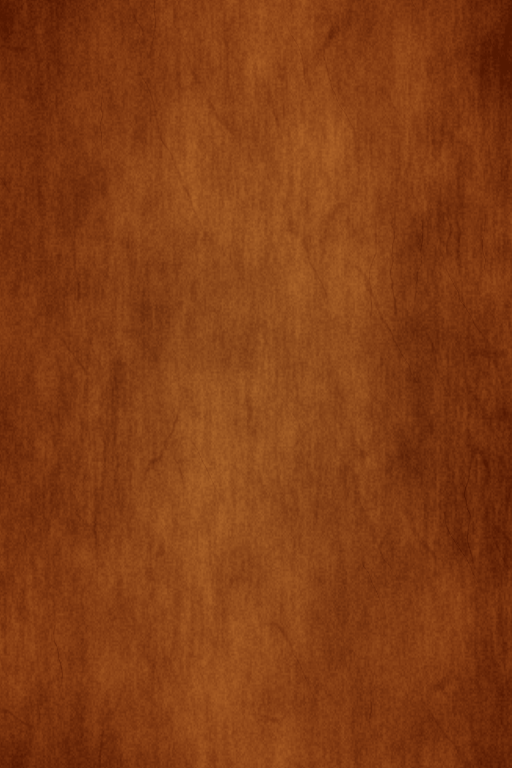
Write a Shadertoy shader that draws this texture.

```glsl
const vec3 SHADOW = vec3(0.325, 0.100, 0.010);
const vec3 RUST   = vec3(0.507, 0.230, 0.072);
const vec3 AMBER  = vec3(0.665, 0.370, 0.145);

// Sine-free hash of a lattice cell
float hash(vec2 cell) {
    vec3 p = fract(cell.xyx * 0.1031);
    p += dot(p, p.yzx + 33.33);
    return fract((p.x + p.y) * p.z);
}

// Smooth value noise, 0 to 1
float noise(vec2 p) {
    vec2 cell = floor(p);
    vec2 f = fract(p);
    f = f * f * (3.0 - 2.0 * f);
    float low  = mix(hash(cell), hash(cell + vec2(1, 0)), f.x);
    float high = mix(hash(cell + vec2(0, 1)), hash(cell + vec2(1, 1)), f.x);
    return mix(low, high, f.y);
}

// Layered noise centred on zero
float fbm(vec2 p, int octaves) {
    float sum = 0.0;
    float gain = 0.5;
    for (int i = 0; i < octaves; i++) {
        sum += gain * (noise(p) - 0.5);
        p = mat2(1.98, 0.12, -0.12, 1.98) * p + 17.3;
        gain *= 0.58;
    }
    return sum;
}

// Thin wandering creases, broken up by a patchy mask
float creases(vec2 p, vec2 frequency, float width, float seed) {
    vec2 bend = vec2(0.025 * fbm(p * 16.0 + seed, 4), 0.0);
    float ridge = abs(noise((p + bend) * frequency + seed) - 0.5);
    float patches = smoothstep(0.52, 0.80, noise(p * vec2(26.0, 13.0) + seed * 2.0));
    return (1.0 - smoothstep(0.0, width, ridge)) * patches;
}

// Darkening towards the borders, strongest at the sides
float vignette(vec2 centred) {
    vec2 q = centred * centred;
    return 0.30 * q.x + 0.13 * q.y * q.y + 0.07 * q.x * q.y;
}

// Three-stop colour ramp
vec3 ramp(float tone) {
    vec3 lower = mix(SHADOW, RUST, clamp(tone * 2.0, 0.0, 1.0));
    return mix(lower, AMBER, clamp(tone * 2.0 - 1.0, 0.0, 1.0));
}

void mainImage(out vec4 fragColor, in vec2 fragCoord) {
    vec2 p = fragCoord / iResolution.y;
    vec2 centred = 2.0 * fragCoord / iResolution.xy - 1.0;

    // Broad bands and cloudy stains
    float tone = 0.66 - vignette(centred);
    tone += 0.34 * fbm(p * vec2(11.0, 1.4) + 5.0, 3);
    tone += 0.48 * fbm(p * vec2(9.0, 6.5) + 41.0, 5);
    tone += 0.24 * fbm(p * vec2(38.0, 22.0) + 73.0, 4);

    // Vertical fibres, fading in and out
    float fibreStrength = 0.5 + noise(p * vec2(8.0, 5.0) + 90.0);
    tone += 0.20 * fibreStrength * fbm(p * vec2(95.0, 10.0) + 11.0, 3);
    tone += 0.14 * fibreStrength * (noise(p * vec2(300.0, 45.0) + 29.0) - 0.5);

    // Dark creases, mostly upright with a few slanted ones
    tone -= 0.17 * creases(p, vec2(34.0, 6.0), 0.05, 3.0);
    tone -= 0.13 * creases(p + vec2(0.45 * p.y, 0.0), vec2(28.0, 8.0), 0.045, 57.0);

    // Fine grain
    tone += 0.21 * (noise(p * vec2(490.0, 400.0) + 7.0) - 0.5);
    tone += 0.10 * (noise(p * vec2(240.0, 190.0) + 63.0) - 0.5);

    // Duller brown in the middle, redder at the sides
    vec3 colour = ramp(tone);
    float middle = exp(-1.6 * dot(centred, centred));
    colour += mix(vec3(0.010, -0.004, -0.006), vec3(-0.010, 0.010, 0.010), middle);

    fragColor = vec4(colour, 1.0);
}
```
